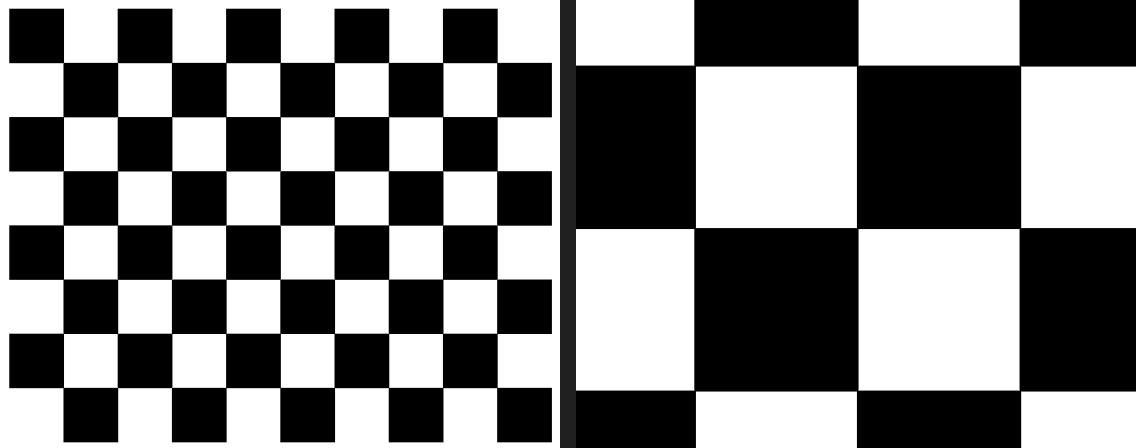
Left, the full canvas; right, a detail of the centre.
This pattern is drawn by a Shadertoy shader. Its source:

```glsl
#define GRID vec2(10.0, 8.0)            // squares across and down
#define CELL vec2(0.1210, 0.1209)       // cell size, in canvas heights
#define BOARD_CORNER vec2(0.0213, 0.0130) // lower left of the board
#define BLEED vec2(0.005, 0.003)        // growth of dark squares, in cells
#define INK vec3(0.0)
#define PAPER vec3(1.0)

// Dark squares alternate, and only exist inside the board
float isDark(vec2 cell) {
    bool inside = all(greaterThanEqual(cell, vec2(0.0))) && all(lessThan(cell, GRID));
    return inside ? mod(cell.x + cell.y, 2.0) : 0.0;
}

// Smoothed coverage of one slightly enlarged square
float squareCoverage(vec2 offset, vec2 pixel) {
    vec2 edge = clamp((0.5 + BLEED - abs(offset)) / pixel + 0.5, 0.0, 1.0);
    return edge.x * edge.y;
}

void mainImage(out vec4 fragColor, in vec2 fragCoord) {
    vec2 p = (fragCoord / iResolution.y - BOARD_CORNER) / CELL;
    vec2 pixel = 1.0 / (iResolution.y * CELL);
    vec2 home = floor(p);

    // Neighbours are included so that bleeding edges overlap at the corners
    float ink = 0.0;
    for (int y = -1; y <= 1; y++) {
        for (int x = -1; x <= 1; x++) {
            vec2 cell = home + vec2(x, y);
            ink = max(ink, isDark(cell) * squareCoverage(p - cell - 0.5, pixel));
        }
    }

    fragColor = vec4(mix(PAPER, INK, ink), 1.0);
}
```
